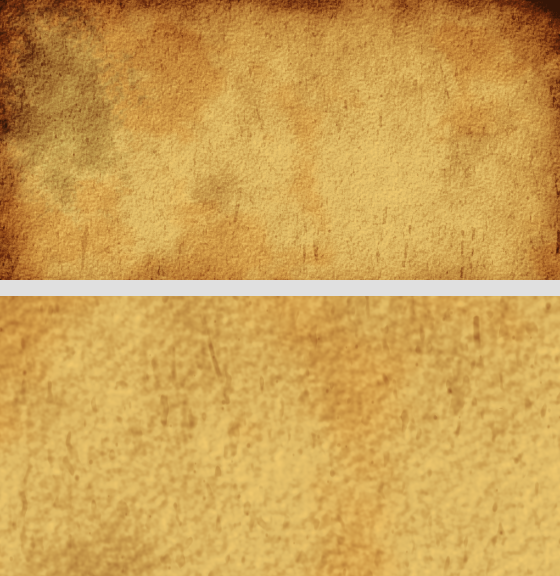
Top: the whole. Bottom: its middle third, enlarged.
Write a Shadertoy shader that draws this texture.

```glsl
// Aged parchment: a golden sheet with burnt edges, soft stains and fine relief.
// A scalar tone is built from layered noise, worn by specks and scratches,
// and then mapped through a brown-to-straw colour ramp.

const vec3 RAMP[6] = vec3[6](
    vec3(0.42, 0.19, 0.07), vec3(0.56, 0.33, 0.13), vec3(0.67, 0.45, 0.20),
    vec3(0.74, 0.55, 0.26), vec3(0.81, 0.64, 0.32), vec3(0.87, 0.73, 0.40));

float hash(vec2 p) {
    vec3 q = fract(vec3(p.xyx) * 0.1031);
    q += dot(q, q.yzx + 33.33);
    return fract((q.x + q.y) * q.z);
}

vec2 hash2(vec2 p) {
    return vec2(hash(p), hash(p + 57.3));
}

float noise(vec2 p) {
    vec2 i = floor(p), f = fract(p);
    f = f * f * (3.0 - 2.0 * f);
    return mix(mix(hash(i), hash(i + vec2(1, 0)), f.x),
               mix(hash(i + vec2(0, 1)), hash(i + vec2(1, 1)), f.x), f.y);
}

float fbm(vec2 p, int octaves) {
    float sum = 0.0, weight = 0.5, total = 0.0;
    for (int i = 0; i < octaves; i++) {
        sum += weight * noise(p);
        total += weight;
        weight *= 0.55;
        p = mat2(1.6, 1.2, -1.2, 1.6) * p + 17.7;
    }
    return sum / total;
}

vec3 rampColor(float tone) {
    float x = clamp(tone, 0.0, 1.0) * 5.0;
    int i = min(int(x), 4);
    vec3 color = mix(RAMP[i], RAMP[i + 1], x - float(i));
    return color * (1.0 + 1.3 * max(min(tone, 0.0), -0.4) + 0.3 * clamp(tone - 1.0, 0.0, 0.25));
}

// Soft elliptical stain whose outline is roughened by a noise value.
float stain(vec2 p, vec2 center, vec2 radius, float rough, float blur) {
    float d = length((p - center) / radius) + rough;
    return 1.0 - smoothstep(1.0 - blur, 1.0 + blur, d);
}

float segment(vec2 p, vec2 a, vec2 b) {
    vec2 pa = p - a, ba = b - a;
    return length(pa - ba * clamp(dot(pa, ba) / dot(ba, ba), 0.0, 1.0));
}

// Darkening that fades inward from every border, strongest along the top.
float burntEdges(vec2 p, float width, float wobble) {
    float top = max(1.0 - p.y + wobble, 0.0);
    float left = max(p.x + wobble, 0.0);
    float right = max(width - p.x + wobble, 0.0);
    float bottom = max(p.y + wobble * 0.5, 0.0);
    return 0.55 * exp(-top / 0.23) + 0.30 * exp(-top / 0.05)
         + 0.68 * exp(-left / 0.10) + 0.58 * exp(-right / 0.12)
         + 0.34 * exp(-bottom / 0.07);
}

// One small round fleck in a share of the grid cells.
float specks(vec2 p, float scale, float share, float pixel) {
    vec2 q = p * scale, cell = floor(q);
    vec2 center = 0.3 + 0.4 * hash2(cell + 9.1);
    float radius = mix(0.05, 0.20, hash(cell + 31.7));
    float d = length((q - cell - center) * vec2(1.0, 0.75));
    float soft = 0.06 + pixel * scale * 0.5;
    float present = step(1.0 - share, hash(cell + 77.0));
    return present * (1.0 - smoothstep(radius - soft, radius + soft, d));
}

// Broken, mostly upright scratches, gathered in the lower part.
float scratches(vec2 p, float width, float pixel) {
    float mark = 0.0;
    vec2 bent = p + 0.012 * (vec2(noise(p * 18.0), noise(p * 18.0 + 40.0)) - 0.5);
    for (int i = 0; i < 24; i++) {
        vec2 seed = vec2(float(i) * 3.7, 12.9);
        vec2 r = hash2(seed), s = hash2(seed + 101.0);
        vec2 start = vec2(r.x * width, r.y * r.y * 0.75);
        vec2 stroke = vec2((s.x - 0.6) * 0.09, 0.04 + 0.17 * s.y);
        float thick = mix(0.0006, 0.0045, s.x * s.x);
        float d = segment(bent, start, start + stroke);
        float line = 1.0 - smoothstep(thick, thick + 0.002 + pixel, d);
        mark = max(mark, line * mix(0.45, 1.0, r.x));
    }
    return mark * smoothstep(0.32, 0.62, fbm(p * vec2(55.0, 32.0), 3));
}

void mainImage(out vec4 fragColor, in vec2 fragCoord) {
    float pixel = 1.0 / iResolution.y;
    float width = iResolution.x * pixel;
    vec2 p = fragCoord * pixel;

    float cloud = fbm(p * 3.2 + 4.0, 5);
    float ragged = fbm(p * 9.0 + 21.0, 5) - 0.5;
    float edge = burntEdges(p, width, 0.16 * (cloud - 0.5) + 0.10 * ragged);

    // Broad discolourations; the olive one dissolves into grains
    float blotch = smoothstep(0.46, 0.66, fbm(p * vec2(3.6, 5.0) + 33.0, 4) + 0.25 * ragged);
    float dust = fbm(p * 60.0 + 70.0, 2) - 0.5;
    float olive = stain(p, vec2(0.105 * width, 0.65), vec2(0.19, 0.30), 1.4 * ragged + 0.9 * dust, 0.5);
    float scorch = stain(p, vec2(0.98 * width, 0.89), vec2(0.16, 0.13), 1.2 * ragged, 0.15);
    float smudge = stain(p, vec2(0.37 * width, 0.32), vec2(0.10, 0.045), 2.0 * ragged, 0.5)
                 + stain(p, vec2(0.83 * width, 0.45), vec2(0.08, 0.06), 2.5 * ragged, 0.6);

    // Fine paper relief lit from the upper left, plus fibre grain and upright pits
    vec2 g = p * 125.0;
    float relief = fbm(g, 2) - fbm(g + vec2(-0.6, 0.7), 2);
    float grain = noise(p * 230.0) - 0.5;
    float mottle = fbm(p * vec2(34.0, 28.0) + 90.0, 3) - 0.5;
    float pits = smoothstep(0.66, 0.84, fbm(p * vec2(95.0, 48.0) + 8.0, 2));

    // Wear
    float wear = smoothstep(0.45, 0.68, fbm(p * 4.0 + 60.0, 4));
    float dirt = specks(p, 48.0, 0.008 + 0.035 * wear, pixel)
               + 0.6 * specks(p + 5.0, 95.0, 0.01 + 0.06 * wear, pixel);

    float tone = 1.03 - edge - 0.17 * blotch - 0.25 * olive - 0.26 * scorch - 0.24 * smudge;
    tone += 0.36 * relief + 0.15 * grain + 0.22 * mottle + 0.25 * ragged;
    tone -= 0.20 * pits + 0.36 * dirt + 0.42 * scratches(p, width, pixel);

    // Warm the burnt and stained parts, grey the olive patch
    vec3 color = rampColor(tone);
    float warmth = clamp(0.4 * blotch + 0.75 * edge + 0.3 * scorch - olive, 0.0, 1.0);
    color *= mix(vec3(1.0), vec3(1.06, 0.94, 0.78), warmth);
    color *= mix(vec3(1.0), vec3(0.96, 1.0, 1.0), olive);
    fragColor = vec4(color, 1.0);
}
```
